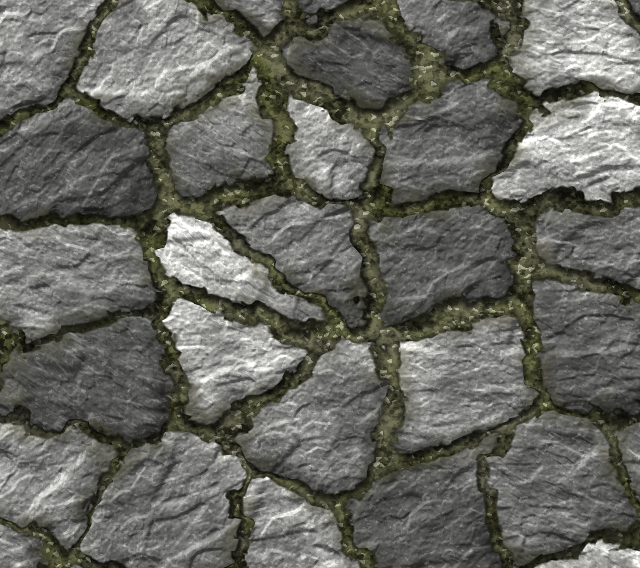
Write a Shadertoy shader that draws this texture.

```glsl
#define ROWS 4.6
#define JITTER 0.88
#define JOINT 0.04
#define JOINT_VARIATION 0.06
#define ROUNDING 0.07
#define ROUGHNESS 3.6
#define LIGHT vec2(-0.35, 0.94)
#define DARK_STONE 0.33
#define PALE_STONE 0.72
#define STONE_TINT vec3(1.0, 1.0, 0.98)
#define DARK_MORTAR vec3(0.13, 0.13, 0.085)
#define PALE_MORTAR vec3(0.45, 0.45, 0.36)

vec2 hash2(vec2 p) {
    vec3 q = fract(p.xyx * vec3(0.1031, 0.1030, 0.0973));
    q += dot(q, q.yzx + 33.33);
    return fract((q.xx + q.yz) * q.zy);
}

// Cellular noise: every cell is a tilted plane, blended at its borders
float facets(vec2 p) {
    vec2 cell = floor(p);
    float sum = 0.0, total = 0.0;
    for (int y = -1; y <= 1; y++)
    for (int x = -1; x <= 1; x++) {
        vec2 id = cell + vec2(x, y);
        vec2 d = p - id - hash2(id);
        vec2 tilt = hash2(id + 71.7);
        float weight = exp(-16.0 * dot(d, d));
        sum += weight * (tilt.x + dot(d, tilt.yx - 0.5));
        total += weight;
    }
    return sum / max(total, 1e-9);
}

float relief(vec2 p) {
    float sum = 0.0, amplitude = 0.5;
    for (int i = 0; i < 5; i++) {
        sum += amplitude * facets(p);
        p = mat2(1.6, 1.2, -1.2, 1.6) * p + 0.4 * sum + 5.3;
        amplitude *= 0.52;
    }
    return sum;
}

vec2 stoneCentre(vec2 id) {
    return id + 0.5 + JITTER * (hash2(id + 13.0) - 0.5);
}

float smoothMin(float a, float b, float k) {
    float h = max(k - abs(a - b), 0.0) / k;
    return min(a, b) - 0.25 * h * h * k;
}

// Distance inside the nearest stone's outline; also its id and offset
float stoneEdge(vec2 p, out vec2 id, out vec2 offset) {
    vec2 cell = floor(p);
    float nearest = 9.0;
    for (int y = -1; y <= 1; y++)
    for (int x = -1; x <= 1; x++) {
        vec2 candidate = cell + vec2(x, y);
        vec2 d = p - stoneCentre(candidate);
        if (dot(d, d) < nearest) {
            nearest = dot(d, d);
            id = candidate;
            offset = d;
        }
    }
    float edge = 1.0;
    for (int y = -2; y <= 2; y++)
    for (int x = -2; x <= 2; x++) {
        if (x == 0 && y == 0) continue;
        vec2 side = stoneCentre(id + vec2(x, y)) - stoneCentre(id);
        float border = dot(0.5 * side - offset, normalize(side));
        edge = smoothMin(edge, border, ROUNDING);
    }
    return edge - JOINT - JOINT_VARIATION * hash2(id + 5.0).x;
}

vec3 mortarColour(vec2 p, float edge, float shadow) {
    float grain = 0.5 * facets(p * 26.0) + 0.3 * facets(p * 47.0) + 0.45 * facets(p * 5.0);
    vec3 colour = mix(DARK_MORTAR, PALE_MORTAR, clamp(grain * 1.3 - 0.2, 0.0, 1.0));
    colour *= mix(vec3(1.0), vec3(0.93, 0.96, 0.75), facets(p * 3.0 + 40.0));
    colour += 0.28 * smoothstep(0.88, 1.02, facets(p * 23.0 + 9.0));
    colour *= mix(0.6, 1.0, smoothstep(0.0, 0.07, -edge));
    return colour * (1.0 - 0.55 * shadow);
}

vec3 stoneColour(vec2 p, vec2 id, vec2 offset, float edge) {
    vec2 seed = hash2(id + 29.0);
    float angle = (seed.y - 0.5) * 1.6;
    mat2 turn = mat2(cos(angle), sin(angle), -sin(angle), cos(angle));
    vec2 stretch = vec2(1.9, 2.9);
    vec2 shift = seed * 40.0;
    float height = relief(turn * p * stretch + shift);
    float slope = height - relief(turn * (p + 0.022 * LIGHT) * stretch + shift);

    // Base tone, stains, lit facets and bevelled rim
    float tone = mix(DARK_STONE, PALE_STONE, pow(seed.x, 1.5));
    tone *= 1.0 + 0.5 * (relief(p * 2.3 + shift.yx) - 0.5);
    tone *= 1.0 + clamp(ROUGHNESS * slope, -0.5, 0.5);
    tone *= 0.9 + 0.2 * facets(p * 38.0);
    float rim = 1.0 - smoothstep(0.0, 0.16, edge);
    tone *= 1.0 + rim * clamp(0.7 * dot(offset, LIGHT) - 0.08, -0.4, 0.2);
    tone += 0.1 * smoothstep(0.92, 1.05, facets(p * 31.0 + 3.0));

    float moss = rim * smoothstep(0.45, 0.75, height) * 0.5;
    return mix(tone * STONE_TINT, vec3(0.29, 0.29, 0.21), moss);
}

void mainImage(out vec4 fragColor, in vec2 fragCoord) {
    vec2 p = fragCoord / iResolution.y * ROWS * vec2(0.93, 1.06) + 3.0;

    // Bend and chip the stone outlines
    vec2 bent = p + 0.13 * sin(p.yx * 2.1 + vec2(0.7, 2.4));
    bent += 0.12 * (vec2(facets(p * 3.5), facets(p * 3.5 + 17.0)) - 0.5);
    bent += 0.035 * (vec2(facets(p * 13.0), facets(p * 13.0 + 31.0)) - 0.5);

    vec2 id, offset, upperId, upperOffset;
    float edge = stoneEdge(bent, id, offset);
    float upperEdge = stoneEdge(bent + 0.09 * LIGHT, upperId, upperOffset);
    float shadow = smoothstep(-0.02, 0.05, upperEdge);

    vec3 mortar = mortarColour(p, edge, shadow);
    vec3 stone = stoneColour(p, id, offset, edge);
    fragColor = vec4(mix(mortar, stone, smoothstep(-0.012, 0.014, edge)), 1.0);
}
```
